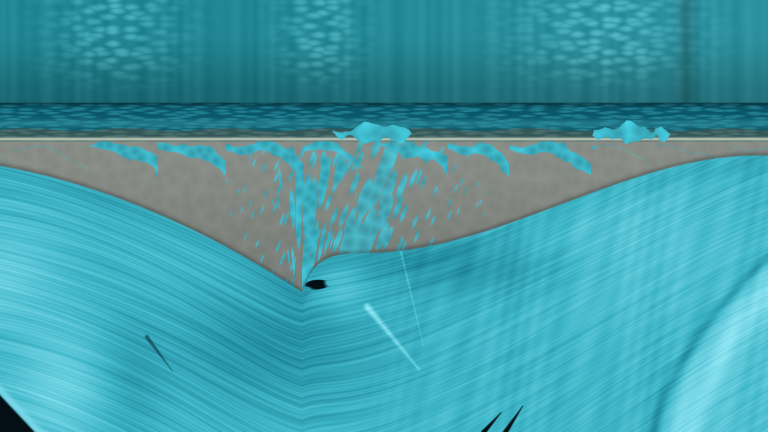
A WebGL 1 fragment shader for this texture:

```glsl
precision highp float;
// Thick turquoise paint folding below a splashed grey wall, a rail and a teal roller.
uniform vec2 u_resolution;

const vec3 PAINT = vec3(.24, .71, .78);
const vec3 LIGHT = vec3(.5, .86, .92);
const vec3 DEEP = vec3(.09, .49, .56);
const vec3 ROLLER = vec3(.12, .49, .54);
const vec3 RAIL = vec3(.04, .34, .41);
const vec3 STRIP = vec3(.2, .34, .34);
const vec3 TRIM = vec3(.72, .76, .7);
const vec3 WALL = vec3(.51, .53, .51);
const vec3 INK = vec3(.01, .06, .08);
const float ROLLER_Y = .762;
const float RAIL_Y = .7;
const float TRIM_Y = .678;
const float FOLD_X = .7;
const float STROKE_FREQ = 550.;

vec2 hash2(vec2 c) {
  return fract(sin(c.x * vec2(127.1, 269.5) + c.y * vec2(311.7, 183.3)) * 4375.8);
}

// Distance to the nearest scattered point
float cells(vec2 p) {
  vec2 id = floor(p);
  float d = 2.;
  for (int j = -1; j <= 1; j++)
    for (int i = -1; i <= 1; i++) {
      vec2 o = id + vec2(float(i), float(j));
      d = min(d, length(o + hash2(o) - p));
    }
  return d;
}

float bump(float x, float c, float w) { x = (x - c) / w; return exp(-x * x); }
float glow(vec2 p, float x, float y, float w, float h) {
  return bump(p.x, x, w) * bump(p.y, y, h);
}
float below(float edge, float v, float soft) {
  return 1. - smoothstep(edge - soft, edge + soft, v);
}
float seg(vec2 p, vec2 a, vec2 d, float w, float soft) {
  float t = clamp(dot(p - a, d) / dot(d, d), 0., 1.);
  return below(w * (1.1 - t), length(p - a - d * t), soft);
}

float leftSlope(float x) { return .616 - .18 * x - .34 * x * x; }
float paintEdge(float x) {
  float right = .415 + .225 * smoothstep(.85, 1.75, x);
  right -= .09 * exp(-max(x - FOLD_X, 0.) / .03);
  return x < FOLD_X ? leftSlope(x) : right;
}

vec3 rollerColor(vec2 p) {
  float columns = bump(p.x, .27, .13) + bump(p.x, .74, .08) + bump(p.x, 1.4, .18);
  float dashes = below(.37, cells(p * vec2(24., 58.)), .28);
  vec3 c = ROLLER * (.82 + .25 * smoothstep(.75, .94, p.y));
  c += .04 * smoothstep(.3, 1.6, p.x);
  c += .15 * dashes * columns * smoothstep(.77, .88, p.y);
  c += .012 * (sin(p.x * 190. + 2. * sin(p.x * 31.)) + sin(p.x * 73.));
  return c * (1. - .18 * bump(p.x, 1.588, .022));
}

vec3 railColor(vec2 p, float px) {
  float scuffs = below(.37, cells(p * vec2(22., 130.)), .23);
  vec3 c = mix(RAIL, PAINT, .4 * scuffs);
  c = mix(c, PAINT * .8, .55 * bump(p.y, .714, .01));
  c *= 1. - .4 * bump(p.y, ROLLER_Y, .008);
  float wobble = .003 * sin(p.x * 27.);
  c = mix(c, STRIP + .08 * scuffs, below(RAIL_Y + wobble, p.y, px));
  return mix(c, TRIM, bump(p.y, TRIM_Y, .004));
}

vec3 wallColor(vec2 p, float px) {
  // Hanging hooks of paint along the top
  float ragged = cells(p * 34.);
  float t = fract((p.x - .2) / .165 + .08 * sin(p.x * 17.));
  float hookY = .658 - .052 * pow(t, 4.) - .006 * sin(p.x * 48.);
  float span = smoothstep(.2, .24, p.x) * below(1.37, p.x, .02);
  span *= (.007 + .013 * t) * (1.4 - ragged) * (1. - bump(p.x, .85, .05));
  float wet = below(span, abs(p.y - hookY), px);
  // Streaks fanning from the fold, then a slanted spray
  float fan = (p.x - .683 - .07 * p.y) / (.22 * p.y - .037);
  float mask = .6 * bump(fan, 0., .75) * below(.65, p.y, .03);
  float streak = cells(vec2(fan * 4.5, p.y * 8.));
  wet = max(wet, below(mask, streak, .09) * step(.03, mask));
  float slant = p.x - .36 * p.y;
  mask = .42 * bump(slant, .68, .05) + .25 * bump(p.x, .82, .26);
  streak = cells(vec2(slant * 48., p.y * 13.));
  wet = max(wet, .85 * below(mask, streak, .08) * step(.06, mask));
  vec3 c = WALL * (.94 + .1 * smoothstep(.35, .65, p.y)) + .04 * (ragged - .5);
  return mix(c, PAINT * (.85 + .3 * ragged), wet);
}

vec3 paintColor(vec2 p, float depth, float px) {
  // Brush strokes follow the folded flow
  float x = p.x - FOLD_X;
  float l = (leftSlope(p.x) - .325) * (1. + 1.1 * depth);
  float r = x * (.22 + .2 * x + .7 * depth);
  float flow = p.y - .5 * (l + r + length(vec2(l - r, .02 + .55 * depth)));
  flow += .005 * sin(p.x * 8. + flow * 19.);
  float strokes = sin(flow * STROKE_FREQ + 3. * sin(flow * 41.))
    + sin(flow * 271. + 2. * sin(p.x * 5.)) + sin(flow * 97.);
  float threads = cells(vec2(p.x * 4., flow * 75.)) - .5;
  float comb = sin((p.x - .25 * p.y) * 160. + 3. * sin(p.x * 21.)) + sin(p.x * 57.);
  float side = smoothstep(.75, 1.1, p.x);
  float tone = strokes * mix(.042, .025, side) - .16 * threads + .035 * comb * side;
  // Broad light and shade
  tone += .3 * glow(p, .14, .1, .12, .13) + .25 * glow(p, 0., .36, .13, .12);
  tone += .22 * glow(p, .79, .33, .06, .06) + .15 * glow(p, 1.45, .42, .3, .18);
  tone -= .3 * glow(p, .64, .2, .24, .13) + .28 * glow(p, 1.08, .38, .25, .07);
  tone -= .18 * glow(p, .3, .12, .08, .16) + .1 * bump(depth, .02, .025);
  // Heavy fold at the lower right and thin ridges
  float fold = p.x - 1.52 - .25 * p.y - p.y * p.y;
  tone += .12 * smoothstep(-.01, .02, fold) + .32 * bump(fold, .07, .045);
  tone -= .28 * bump(fold, -.008, .016);
  tone += .55 * seg(p, vec2(.85, .29), vec2(.12, -.145), .006, .006);
  tone += .3 * seg(p, vec2(.925, .43), vec2(.055, -.23), .002, px);
  vec3 c = mix(PAINT, LIGHT, clamp(tone * 2.2, 0., 1.25));
  c = mix(c, DEEP, clamp(-tone * 2.2, 0., 1.));
  // Cracks, the dark hollow and the open corners
  float dark = seg(p, vec2(1.12, 0.), vec2(.04, .045), .005, px);
  dark = max(dark, seg(p, vec2(1.17, 0.), vec2(.04, .06), .005, px));
  dark = max(dark, .5 * seg(p, vec2(.34, .22), vec2(.06, -.08), .004, px));
  vec2 h = (p - vec2(.732, .342)) / vec2(.032, .014);
  dark = max(dark, below(.75 + .4 * threads, length(h), .2));
  float corner = p.x / .08 + p.y / .085;
  c = mix(c, LIGHT, .8 * bump(corner, 1.15, .15));
  dark = max(dark, below(1., corner, .06));
  return mix(c, INK, dark);
}

void main() {
  vec2 p = gl_FragCoord.xy / u_resolution.y;
  float px = 1.2 / u_resolution.y;
  vec3 c = mix(rollerColor(p), railColor(p, px), below(ROLLER_Y, p.y, px));
  c = mix(c, wallColor(p, px), below(TRIM_Y - .005, p.y, px));
  // Clumps spilling over the rail
  float rough = .25 * sin(p.x * 83.) + .7 * (cells(p * 35.) - .5);
  vec2 spill = p - vec2(p.x < 1.1 ? .868 : 1.46, .691);
  float clump = length(spill / vec2(.077, .02));
  c = mix(c, PAINT * (1. + .3 * rough), below(1. + rough, clump, .08));
  float depth = paintEdge(p.x) - p.y;
  c *= 1. - .25 * bump(depth, 0., .008);
  c = mix(c, paintColor(p, max(depth, 0.), px), smoothstep(-px, px, depth));
  gl_FragColor = vec4(clamp(c, 0., 1.), 1.);
}
```
